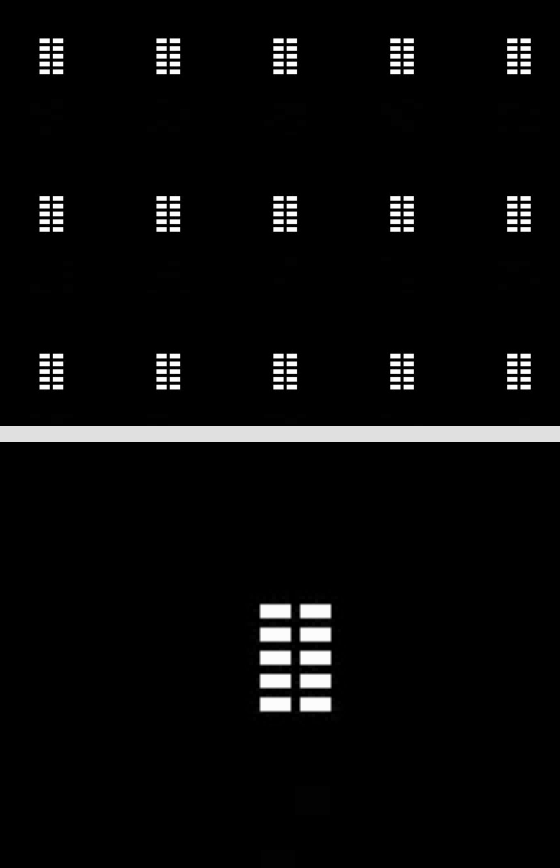
Top: the whole. Bottom: its middle third, enlarged.
This pattern is drawn by a Shadertoy shader. Its source:

```glsl
// Small white grids of two by five bars, repeated five across and three down on black.
// Space is folded into tiles, then into single bars drawn with a box distance;
// a sine hash adds a barely visible speckle and smudges around each grid.

float hash(vec2 p) {
    return fract(sin(dot(p, vec2(12.9898, 78.233))) * 43758.5453);
}

// Signed distances to the vertical and horizontal sides of the nearest bar
vec2 barSides(vec2 p) {
    p.x = abs(p.x) - 0.0157;
    p.y -= 0.0182 * clamp(round(p.y / 0.0182), -2.0, 2.0);
    return abs(p) - vec2(0.0121, 0.0055);
}

void mainImage(out vec4 fragColor, in vec2 fragCoord) {
    // Canvas heights, measured from the upper left
    vec2 uv = vec2(fragCoord.x, iResolution.y - fragCoord.y) / iResolution.y;

    // Tile repeat, with the grid of bars at the tile centre
    vec2 spacing = vec2(0.2744, 0.3701);
    vec2 p = uv - vec2(0.1206, 0.1321);
    vec2 tile = round(p / spacing);
    p -= tile * spacing;

    // Antialiased bars
    float blur = max(1.15 / iResolution.y, 0.0022);
    vec2 coverage = clamp(0.5 - barSides(p) / blur, 0.0, 1.0);
    float bars = coverage.x * coverage.y;

    // Faint speckle hugging the grid
    vec2 outside = max(abs(p) - vec2(0.028, 0.042), 0.0);
    float halo = 1.0 - smoothstep(0.0, 0.014, length(outside));
    float speckle = 0.035 * halo * pow(hash(floor(uv * 390.0)), 4.0);

    // Dim blocky smudges below the grid, different in every tile
    vec2 block = floor(p / vec2(0.027, 0.0137));
    float below = step(abs(p.x), 0.05) * step(0.1, p.y) * step(p.y, 0.19);
    float smudge = 0.008 * below * step(0.7, hash(block + tile * 17.0));

    float shade = mix(speckle + smudge, 0.99, bars);
    fragColor = vec4(vec3(shade), 1.0);
}
```
